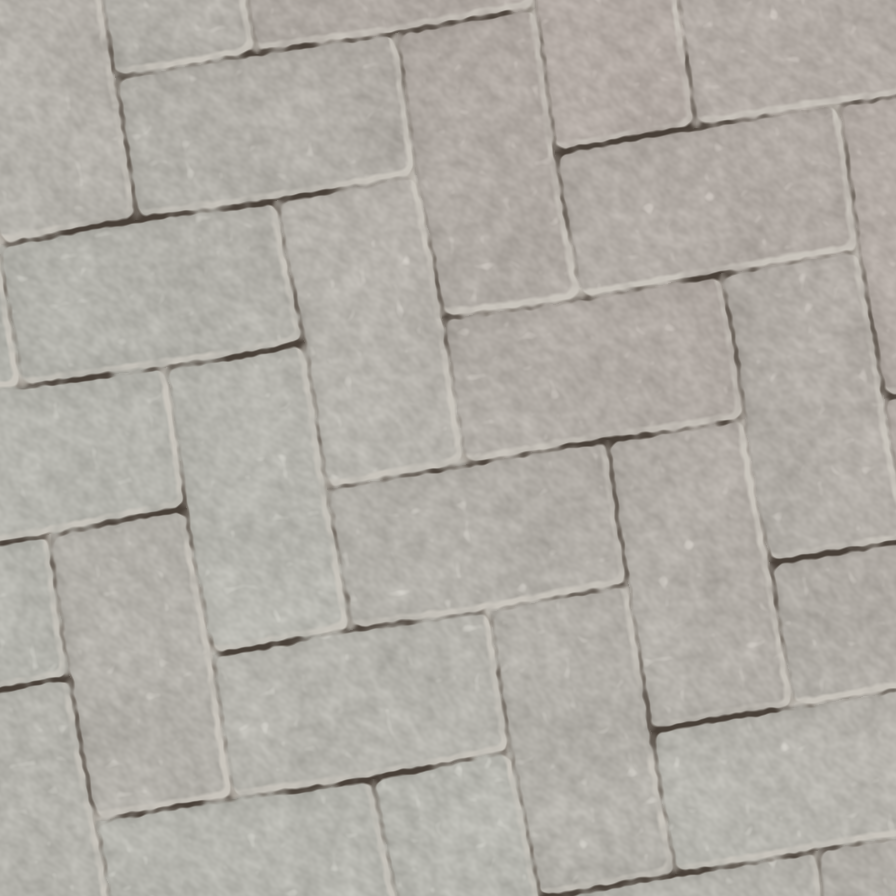
Reproduce this texture procedurally as a WebGL 2 fragment shader.

```glsl
#version 300 es
precision highp float;
// Weathered grey pavers laid in a tilted herringbone of two-by-one bricks.
// A rounded-box distance per brick draws a dark groove and an offset pale rim;
// gradient noise bends the courses, breaks the joints and grains the stone.

#define TILT 0.163                  // rotation of the courses, radians
#define ORIGIN vec2(0.365, 0.456)   // a joint corner on the canvas
#define CELL vec2(0.1576, 0.1634)   // half a brick length, per axis
#define CORNER 0.013                // brick corner radius
#define GROOVE 0.0025               // half width of the dark groove
#define RIM 0.0038                  // half width of the pale rim
#define RIM_SHIFT vec2(-0.0050, 0.0058)
#define WOBBLE 0.007                // unevenness of the laying
#define GRAIN 0.082                 // stone contrast

uniform vec2 u_resolution;
out vec4 fragColor;

const vec3 STONE = vec3(0.702, 0.693, 0.667);
const vec3 WARM = vec3(0.004, -0.007, -0.006);
const vec3 PALE = vec3(0.800, 0.782, 0.750);
const vec3 SOIL = vec3(0.520, 0.490, 0.455);
const vec3 DARK = vec3(0.270, 0.235, 0.205);

vec2 hash2(vec2 p) {
    vec3 h = fract(p.xyx * vec3(0.1031, 0.1030, 0.0973));
    h += dot(h, h.yzx + 33.33);
    return fract((h.xx + h.yz) * h.zy);
}

float gradientNoise(vec2 p) {
    vec2 i = floor(p), f = p - i;
    vec2 w = f * f * f * (f * (f * 6.0 - 15.0) + 10.0);
    vec4 corner;
    for (int k = 0; k < 4; k++) {
        vec2 o = vec2(k & 1, k >> 1);
        float a = 6.2832 * hash2(i + o + 60.0).x;
        corner[k] = dot(vec2(cos(a), sin(a)), f - o);
    }
    return mix(mix(corner.x, corner.y, w.x), mix(corner.z, corner.w, w.x), w.y);
}

float fbm(vec2 p) {
    float sum = 0.0, amp = 0.6;
    for (int k = 0; k < 3; k++) {
        sum += amp * gradientNoise(p);
        p = mat2(1.5, 1.0, -1.0, 1.5) * p + 7.3;
        amp *= 0.85;
    }
    return sum;
}

// x: depth inside the brick, y: 1 near a level edge, z: 1 near its lower edge
vec3 brick(vec2 p, out vec2 id) {
    vec2 cell = floor(p / CELL);
    float phase = mod(cell.x - cell.y - 1.0, 4.0);
    bool lying = phase < 1.5;
    id = cell;
    if (lying && phase > 0.5) id.x -= 1.0;
    if (!lying && phase < 2.5) id.y -= 1.0;
    vec2 halfSize = 0.5 * CELL * (lying ? vec2(2.0, 1.0) : vec2(1.0, 2.0));
    vec2 local = p - id * CELL - halfSize;
    vec2 q = abs(local) - halfSize + CORNER;
    float d = length(max(q, 0.0)) + min(max(q.x, q.y), 0.0) - CORNER;
    float level = smoothstep(-0.006, 0.006, q.y - q.x);
    return vec3(-d, level, level * step(local.y, 0.0));
}

float jointLine(float depth, float width, float soft) {
    return 1.0 - smoothstep(width - soft, width + soft, depth);
}

void main() {
    vec2 uv = gl_FragCoord.xy / u_resolution.y;
    float soft = max(0.0016, 0.8 / u_resolution.y);

    // Tilted, slightly uneven laying plane
    float c = cos(TILT), s = sin(TILT);
    vec2 plane = mat2(c, -s, s, c) * (uv - ORIGIN);
    vec2 bend = vec2(gradientNoise(plane * 5.0), gradientNoise(plane * 5.0 + 31.7));
    vec2 chip = vec2(gradientNoise(plane * 75.0), gradientNoise(plane * 75.0 + 17.1));
    vec2 p = plane + WOBBLE * bend + 0.0025 * chip;

    vec2 id, rimId;
    vec3 groove = brick(p, id);
    vec3 rim = brick(p - RIM_SHIFT, rimId);
    vec2 rnd = hash2(id + 40.0);

    // Stone face: brick tint, broad stains, streaky grain and pale specks
    float upperRight = smoothstep(0.6, 1.7, uv.x + uv.y);
    vec3 color = STONE + WARM * (2.0 * upperRight - 0.3 + rnd.y - 0.5);
    color += 0.008 - 0.026 * upperRight + 0.022 * (rnd.x - 0.5);
    color += 0.035 * gradientNoise(plane * 11.0 + 5.0);
    vec2 streak = mat2(0.8, -0.5, 0.6, 0.85) * plane * vec2(1.0, 0.75);
    color += GRAIN * fbm(streak * 52.0 + rnd * 9.0);
    color += 0.075 * smoothstep(0.36, 0.62, gradientNoise(plane * 58.0 + 3.0));

    // Worn joints: soft soil shading, then a pale rim that fades in places
    float wear = gradientNoise(plane * 8.0 + 11.0) + 0.5 * gradientNoise(plane * 26.0);
    float nick = gradientNoise(plane * 70.0 + 23.0);
    color -= 0.055 * exp(-groove.x / 0.008) * (0.8 + wear);
    float rimFade = clamp(0.62 - 0.7 * wear + 0.5 * nick, 0.1, 0.9);
    color = mix(color, PALE, rimFade * jointLine(rim.x, RIM, 1.5 * soft));

    // Groove: a faint soil seam everywhere, opening into dark broken gaps
    float seam = clamp(0.42 + 0.6 * wear + 0.7 * nick, 0.08, 0.8);
    color = mix(color, SOIL, seam * jointLine(groove.x, GROOVE, soft));
    float open = smoothstep(-0.22, 0.42, wear + 0.35 * nick + 0.20 * groove.y - 0.08);
    float width = GROOVE * mix(0.45, 1.25, open) * mix(0.75, 1.0, groove.y);
    float strength = open * mix(0.55, 0.95, groove.y);
    color = mix(color, DARK, strength * jointLine(groove.x, width, soft));

    fragColor = vec4(clamp(color, 0.0, 1.0), 1.0);
}
```
